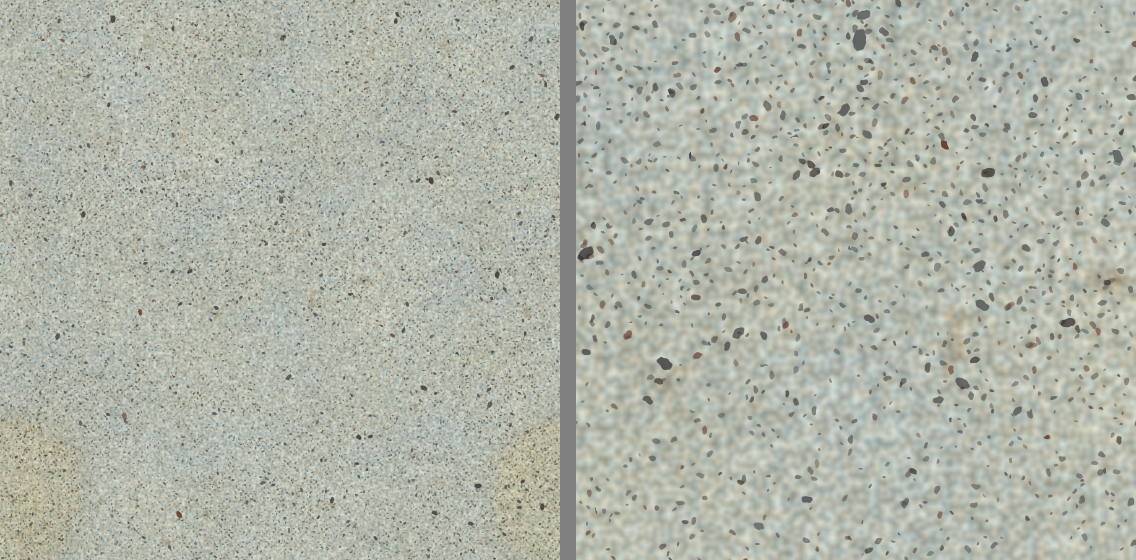
Left: the whole. Right: its middle third, enlarged.
This texture is drawn by a Shadertoy shader. Its source:

```glsl
// Pale grey-green concrete with fine grain, dark mineral specks, faint ochre stains and a round worn patch.

const vec3 STONE = vec3(0.715, 0.736, 0.690);
const vec3 WARM_TINT = vec3(0.016, 0.000, -0.026);
const vec3 OCHRE = vec3(0.63, 0.56, 0.44);
const vec3 PATCH_TINT = vec3(0.005, -0.015, -0.060);
const vec3 SPECK_DARK = vec3(0.17, 0.14, 0.14);
const vec3 SPECK_SLATE = vec3(0.36, 0.38, 0.38);
const vec3 SPECK_RUST = vec3(0.40, 0.24, 0.16);

const float GRAIN_FINE = 0.145;
const float GRAIN_MEDIUM = 0.105;
const float GRAIN_COARSE = 0.050;
const float CLOUD_CONTRAST = 0.030;
const float GRAIN_TINT = 0.055;
const vec2 PATCH_CENTER = vec2(0.014, 0.120);
const float PATCH_RADIUS = 0.130;

// Integer hash: three random values in 0..1 for a lattice cell
vec3 hash3(vec2 cell, float seed) {
    uvec3 v = uvec3(ivec3(ivec2(cell), int(seed))) * 1664525u + 1013904223u;
    v.x += v.y * v.z; v.y += v.z * v.x; v.z += v.x * v.y;
    v ^= v >> 16u;
    v.x += v.y * v.z; v.y += v.z * v.x; v.z += v.x * v.y;
    return vec3(v >> 8u) / 16777216.0;
}

float cornerSlope(vec2 cell, vec2 offset, float seed) {
    float angle = 6.28318 * hash3(cell, seed).x;
    return dot(vec2(cos(angle), sin(angle)), offset);
}

// Gradient noise, roughly -0.7..0.7
float noise(vec2 p, float seed) {
    vec2 i = floor(p), f = fract(p);
    vec2 u = f * f * f * (f * (f * 6.0 - 15.0) + 10.0);
    vec2 e = vec2(1.0, 0.0);
    float low = mix(cornerSlope(i, f, seed), cornerSlope(i + e, f - e, seed), u.x);
    float high = mix(cornerSlope(i + e.yx, f - e.yx, seed), cornerSlope(i + 1.0, f - 1.0, seed), u.x);
    return mix(low, high, u.y);
}

float fbm(vec2 p, float seed) {
    float sum = 0.0, amplitude = 1.0;
    for (int i = 0; i < 4; i++) {
        sum += amplitude * noise(p, seed + float(i));
        p = p * 2.03 + 7.1;
        amplitude *= 0.55;
    }
    return sum;
}

// One layer of scattered specks, blended over the given colour
vec3 addSpecks(vec3 color, vec2 p, float cells, float radius, float chance, float opacity, float seed) {
    float c = cos(seed), s = sin(seed);
    vec2 q = mat2(c, s, -s, c) * p * cells;
    vec2 cell = floor(q);
    vec3 place = hash3(cell, seed);
    vec3 look = hash3(cell, seed + 50.0);

    float size = radius * mix(0.45, 1.25, look.x * look.x);
    float margin = min(0.45, 1.3 * radius * cells);
    vec2 d = (fract(q) - mix(vec2(margin), vec2(1.0 - margin), place.xy)) / cells;
    float angle = 6.28318 * look.y;
    float stretch = 1.0 + 0.25 * cos(2.0 * (atan(d.y, d.x) - angle));
    float edge = 0.7 / iResolution.y;
    float mask = 1.0 - smoothstep(size - edge, size + edge, length(d) * stretch);

    vec3 tone = mix(SPECK_DARK, SPECK_SLATE, smoothstep(0.35, 0.9, look.z));
    tone = mix(tone, SPECK_RUST, step(0.86, look.y));
    return mix(color, tone, mask * step(place.z, chance) * opacity * mix(0.6, 1.0, look.z));
}

void mainImage(out vec4 fragColor, in vec2 fragCoord) {
    vec2 p = fragCoord / iResolution.y;

    // Broad mottling, warm against cool
    float cloud = fbm(p * 5.0, 1.0);
    float warmth = fbm(p * 7.0, 11.0);
    vec3 color = STONE + CLOUD_CONTRAST * cloud + WARM_TINT * warmth;

    // Round patch wrapping across the side edges, with a soft rim
    vec2 fromPatch = p - PATCH_CENTER;
    fromPatch.x = fract(fromPatch.x + 0.5) - 0.5;
    float patchEdge = length(fromPatch) - PATCH_RADIUS + 0.012 * fbm(p * 14.0, 21.0);
    float patchMask = 1.0 - smoothstep(-0.008, 0.008, patchEdge);
    float rim = exp(-pow((patchEdge - 0.014) / 0.016, 2.0));
    color += PATCH_TINT * patchMask - vec3(0.025, 0.032, 0.045) * rim;

    // Small ochre stains
    float stain = smoothstep(0.48, 0.95, fbm(p * 17.0, 31.0) + 0.25 * warmth);
    color = mix(color, OCHRE, 0.5 * stain);

    // Sandy grain in brightness and tint
    float grain = GRAIN_FINE * noise(p * 215.0, 41.0)
                + GRAIN_MEDIUM * noise(p * 118.0, 42.0)
                + GRAIN_COARSE * noise(p * 47.0, 43.0);
    float tint = GRAIN_TINT * noise(p * 140.0, 44.0);
    color += grain + tint * vec3(1.0, 0.0, -0.8);

    // Specks, from dust to pebbles, denser in some regions and in the patch
    float density = clamp(1.0 + 0.8 * fbm(p * 4.0, 61.0), 0.4, 1.7) + 0.6 * patchMask;
    vec2 ragged = p + 0.0009 * vec2(noise(p * 330.0, 71.0), noise(p * 330.0, 72.0));
    color = addSpecks(color, ragged, 155.0, 0.0016, 0.36 * density, 0.62, 81.0);
    color = addSpecks(color, ragged, 92.0, 0.0020, 0.20 * density, 0.80, 82.0);
    color = addSpecks(color, ragged, 48.0, 0.0029, 0.13 * density, 0.92, 83.0);
    color = addSpecks(color, ragged, 24.0, 0.0042, 0.10 * density, 1.00, 84.0);

    fragColor = vec4(clamp(color, 0.0, 1.0), 1.0);
}
```
